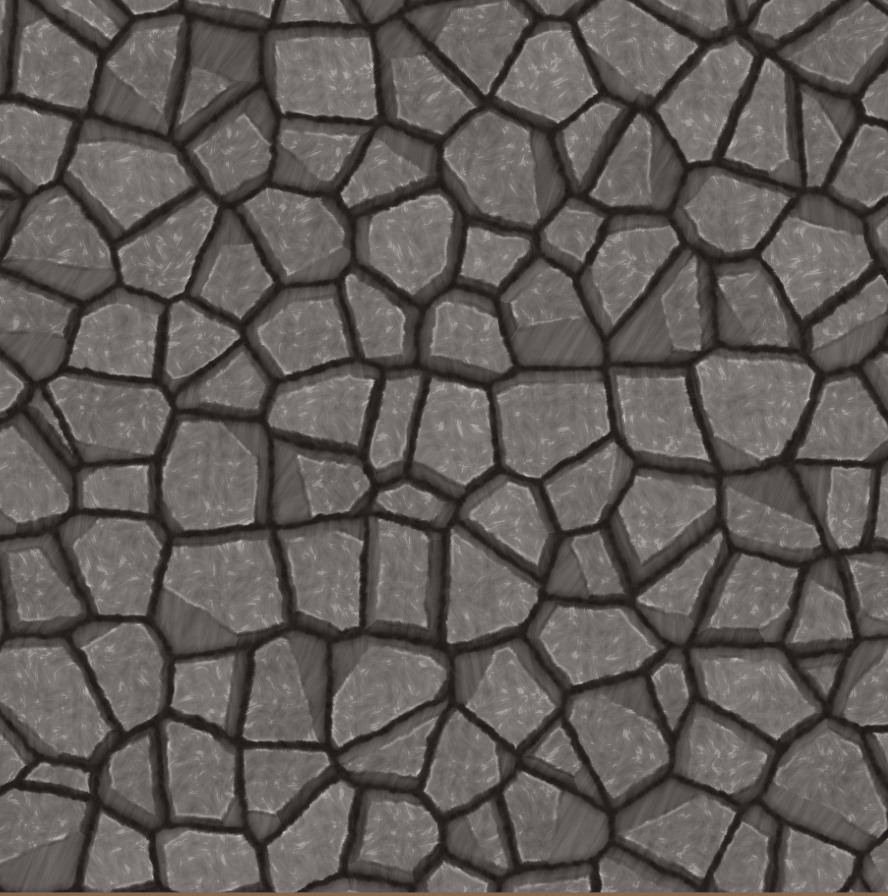
Reproduce this texture procedurally as a Shadertoy shader.

```glsl
vec2 hash2(vec2 p) {
    p = vec2(dot(p, vec2(127.1, 311.7)), dot(p, vec2(269.5, 183.3)));
    return fract(sin(p) * 43758.5);
}

// Layered, warped sines, roughly -1 to 1
float sines(vec2 p) {
    float sum = 0.0, amp = 0.55;
    for (int i = 0; i < 5; i++) {
        p = mat2(0.8, 0.6, -0.6, 0.8) * p * 1.7 + 1.2 * sin(p.yx * 0.8 + 2.0);
        sum += amp * sin(p.x) * sin(p.y);
        amp *= 0.72;
    }
    return sum;
}

vec2 site(vec2 id) { return id + 0.08 + 0.84 * hash2(id); }
float weight(vec2 id) { return 0.3 * hash2(id + 41.0).x; }

float smoothMin(float a, float b, float k) {
    float h = max(k - abs(a - b), 0.0) / k;
    return min(a, b) - h * h * k * 0.25;
}

void mainImage(out vec4 fragColor, in vec2 fragCoord) {
    vec2 uv = fragCoord / iResolution.y;
    vec2 p = uv * 10.3 + 3.0;
    vec2 q = p + 0.035 * vec2(sines(p * 1.6), sines(p * 1.6 + 9.0));

    // Owning stone: weighted cells give mixed sizes with straight sides
    vec2 stone = floor(q);
    float best = 1e3;
    for (int y = -2; y <= 2; y++)
    for (int x = -2; x <= 2; x++) {
        vec2 id = floor(q) + vec2(x, y);
        vec2 r = q - site(id);
        float d = dot(r, r) - weight(id);
        if (d < best) { best = d; stone = id; }
    }

    // Distance to the joint, and to the rim of the flat top
    vec2 center = site(stone), rnd = hash2(stone + 17.0);
    float joint = 1.0, top = 1.0, faceTone = 0.0;
    for (int y = -2; y <= 2; y++)
    for (int x = -2; x <= 2; x++) {
        if (x == 0 && y == 0) continue;
        vec2 id = stone + vec2(x, y);
        vec2 toOther = site(id) - center, r = q - site(id);
        float len = max(length(toOther), 0.05);
        float d = (dot(r, r) - weight(id) - best) / (2.0 * len);
        vec2 h = hash2(stone * 3.1 + id * 1.7);
        float inset = d - mix(0.045, 0.21, h.x * h.x);
        joint = smoothMin(joint, d, 0.06);
        if (inset < top) {
            top = inset;
            faceTone = 0.07 * (h.y - 0.5) + 0.035 * dot(toOther / len, vec2(-0.5, 0.85));
        }
    }

    // Chipped slanting face across some stones
    float angle = 6.283 * rnd.x;
    vec2 chipDir = vec2(cos(angle), sin(angle));
    float chip = 0.14 + 0.45 * rnd.y - dot(q - center, chipDir);
    if (chip < top) { top = chip; faceTone = 0.05 * rnd.x; }

    // Surface grain, hatching and blotches
    float grain = sines(p * 11.0);
    float blotch = sines(p * 2.2 + 5.0);
    vec2 along = vec2(cos(0.9 + rnd.y), sin(0.9 + rnd.y));
    float hatch = sines(vec2(dot(p, along) * 2.0, dot(p, vec2(-along.y, along.x)) * 13.0));
    top += 0.012 * grain;
    joint += 0.008 * grain;

    // Tones of the bevel, flat top, rim and joint
    float bevel = mix(0.24, 0.345, smoothstep(0.02, 0.14, joint)) + faceTone + 0.045 * hatch;
    float plateau = 0.455 + 0.06 * (rnd.y - 0.5) + 0.03 * blotch + 0.05 * grain + 0.025 * hatch;
    plateau += 0.09 * smoothstep(0.45, 0.95, grain + 0.4 * blotch);
    float tone = mix(bevel, plateau, smoothstep(-0.018, 0.018, top));
    float rim = exp(-pow((top - 0.015) / 0.02, 2.0));
    tone += 0.13 * rim * smoothstep(-0.2, 0.5, sines(p * 3.0 + 2.0));
    tone -= 0.06 * exp(-pow((top + 0.035) / 0.018, 2.0)) * smoothstep(-0.3, 0.4, blotch);
    tone = mix(0.145 + 0.03 * grain, tone, smoothstep(0.008, 0.055, joint));
    vec3 color = tone - vec3(0.0, 0.02, 0.032);

    // Warm strip along the bottom border
    color = mix(vec3(0.54, 0.40, 0.29), color, smoothstep(0.003, 0.005, uv.y));
    fragColor = vec4(clamp(color, 0.0, 1.0), 1.0);
}
```
